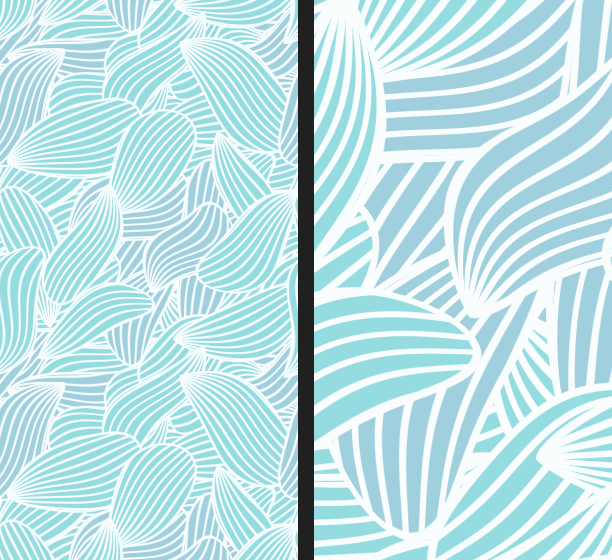
Left: the whole. Right: its middle third, enlarged.
Give the GLSL for this pattern, as a Shadertoy shader.

```glsl
#define TILE vec2(1.0, 1.12)
#define CELLS 4.0
#define LAYERS 3
#define LEAF_LENGTH 0.46
#define LEAF_WIDTH 0.105
#define LINE_GAP 0.026
#define LINE_HALF 0.0039
#define OUTLINE 0.0085
#define TEAL_BIAS 0.12
#define TEAL vec3(0.585, 0.862, 0.882)
#define BLUE vec3(0.628, 0.816, 0.872)
#define WHITE vec3(0.975, 0.992, 0.996)

const float PI = 3.14159;

float hash(vec2 p) {
    return fract(sin(dot(p, vec2(127.1, 311.7))) * 43758.5453);
}

// Half width of a leaf: pointed at s = 0, round at s = 1
float profile(float s, float closing) {
    s = clamp(s, 0.0, 1.0);
    return 2.3 * pow(s, 0.75) * sqrt(max(1.0 - closing * s, 0.0));
}

// Broad alternating patches of teal and blue
vec3 patchColor(vec2 p, float jitter) {
    vec2 phase = 2.0 * PI * (p - vec2(0.56, 0.5)) / TILE;
    float field = cos(phase.x) * cos(phase.y) + TEAL_BIAS + 0.3 * (jitter - 0.5);
    return field > 0.0 ? TEAL : BLUE;
}

float stripe(float u, float gap, float halfWidth, float soft) {
    float d = abs(fract(u) - 0.5) * gap;
    return 1.0 - smoothstep(halfWidth - soft, halfWidth + soft, d);
}

// Returns ink in x and coverage in y
vec2 leaf(vec2 p, vec2 seed, float soft) {
    float len = LEAF_LENGTH * mix(0.8, 1.15, hash(seed + 1.3));
    float width = LEAF_WIDTH * mix(0.75, 1.25, hash(seed + 2.7));
    float angle = mix(0.0, 1.25, hash(seed + 3.1));
    if (hash(seed + 4.9) < 0.5) angle += PI;
    if (hash(seed + 8.3) < 0.15) angle += 1.3;

    vec2 dir = vec2(cos(angle), sin(angle));
    vec2 q = vec2(dot(p, dir), dot(p, vec2(-dir.y, dir.x)));
    float s = q.x / len + 0.5;

    // Bow and S-curve of the axis
    float bow = 0.15 * (hash(seed + 5.2) - 0.5);
    float sway = 0.075 * (hash(seed + 6.6) - 0.5);
    float y = q.y - bow * (sin(PI * s) - 0.6) - sway * sin(2.0 * PI * s);

    // Approximate distance to the outline
    float w = width * profile(s, 1.0);
    float slope = width * (profile(s + 0.02, 1.0) - profile(s - 0.02, 1.0)) / (0.04 * len);
    float d = (abs(y) - w) / sqrt(1.0 + slope * slope);
    d = max(d, (abs(s - 0.5) - 0.5) * len);

    // Inner lines gather at the tip
    float spread = max(width * profile(s, 0.9), 0.0001);
    float count = floor(width / LINE_GAP + 0.5);
    float v = y / spread;
    float u = v * count + 0.2 * sin(5.0 * s + 3.0 * v + 6.0 * hash(seed + 7.4));
    float ink = stripe(u, spread / count, LINE_HALF, soft);
    ink = max(ink, smoothstep(-OUTLINE - soft, -OUTLINE + soft, d));
    return vec2(ink, 1.0 - smoothstep(-soft, soft, d));
}

void mainImage(out vec4 fragColor, in vec2 fragCoord) {
    vec2 uv = fragCoord / iResolution.x;
    float soft = 0.85 / iResolution.x;
    vec2 cell = TILE / CELLS;

    // Wavy lines behind the leaves
    float wave = uv.y - 0.4 * uv.x + 0.03 * sin(9.0 * uv.x + 4.0 * uv.y);
    float backInk = stripe(wave / LINE_GAP, LINE_GAP, LINE_HALF, soft);
    vec3 col = mix(patchColor(uv, 0.5), WHITE, backInk);

    // Overlapping leaves, painted back to front
    for (int layer = 0; layer < LAYERS; layer++) {
        vec2 shift = float(layer) * vec2(0.37, 0.61);
        vec2 base = floor(uv / cell - shift);
        for (int j = 2; j >= -2; j--) {
            for (int i = -2; i <= 2; i++) {
                vec2 id = base + vec2(i, j);
                vec2 seed = mod(id, CELLS) + 17.0 * float(layer);
                vec2 jitter = vec2(hash(seed), hash(seed + 9.5)) - 0.5;
                vec2 center = (id + shift + 0.5 + 0.6 * jitter) * cell;
                vec2 shape = leaf(uv - center, seed, soft);
                vec3 fill = patchColor(center, hash(seed + 11.8));
                col = mix(col, mix(fill, WHITE, shape.x), shape.y);
            }
        }
    }
    fragColor = vec4(col, 1.0);
}
```
